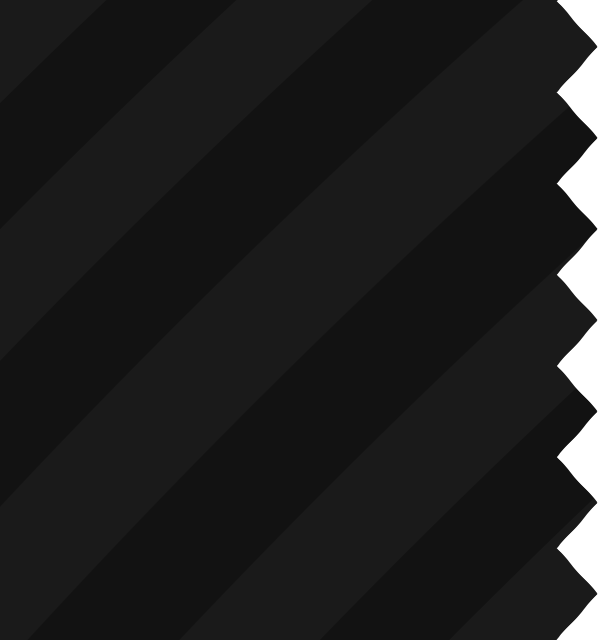
Write a Shadertoy shader that draws this pattern.

```glsl
// Dark cloth with broad bowed diagonal stripes and a pinked zigzag right edge on white.
#define STRIPE_WIDTH 0.2202
#define STRIPE_START 0.1498
#define STRIPE_SWELL 0.0299
#define STRIPE_BOW 0.0307
#define STRIPE_TILT 0.015
#define TOOTH_COUNT 7.02
#define TOOTH_DEPTH 0.0638
#define EDGE_WOBBLE 0.0009
#define DARK_CLOTH vec3(0.071)
#define LIGHT_CLOTH vec3(0.102)
#define BACKDROP vec3(1.0)

const float PI = 3.14159265;

// Stripe count along the falling diagonal; whole numbers are stripe borders.
float stripePhase(vec2 p) {
    float across = p.x + p.y;
    float along = p.x - p.y;
    float u = across - STRIPE_TILT * along - STRIPE_BOW * along * along;
    float swell = STRIPE_SWELL * sin(2.0 * PI * (u - 0.2734) / 1.536);
    return (u - STRIPE_START + swell) / STRIPE_WIDTH;
}

// Horizontal position of the cut edge at a depth below the top.
float zigzagEdge(float depth, float tip) {
    float cell = fract((depth - 0.002) * TOOTH_COUNT);
    float tooth = 1.0 - abs(2.0 * cell - 1.0);
    float wobble = EDGE_WOBBLE * sin(6.0 * PI * cell) * smoothstep(0.0, 0.1, tooth);
    return tip - TOOTH_DEPTH * (1.0 - min(tooth, 0.985)) + wobble;
}

void mainImage(out vec4 fragColor, in vec2 fragCoord) {
    float pixel = 1.0 / iResolution.y;
    vec2 p = fragCoord * pixel;
    p.y = 1.0 - p.y;

    // Alternating stripes
    float blur = PI * pixel / STRIPE_WIDTH;
    float light = smoothstep(-blur, blur, -sin(PI * stripePhase(p)));
    vec3 color = mix(DARK_CLOTH, LIGHT_CLOTH, light);

    // Zigzag cut along the right side
    float tip = iResolution.x * pixel - 0.0005;
    float gap = (p.x - zigzagEdge(p.y, tip)) * 0.75;
    color = mix(color, BACKDROP, smoothstep(-0.6 * pixel, 0.6 * pixel, gap));

    fragColor = vec4(color, 1.0);
}
```
